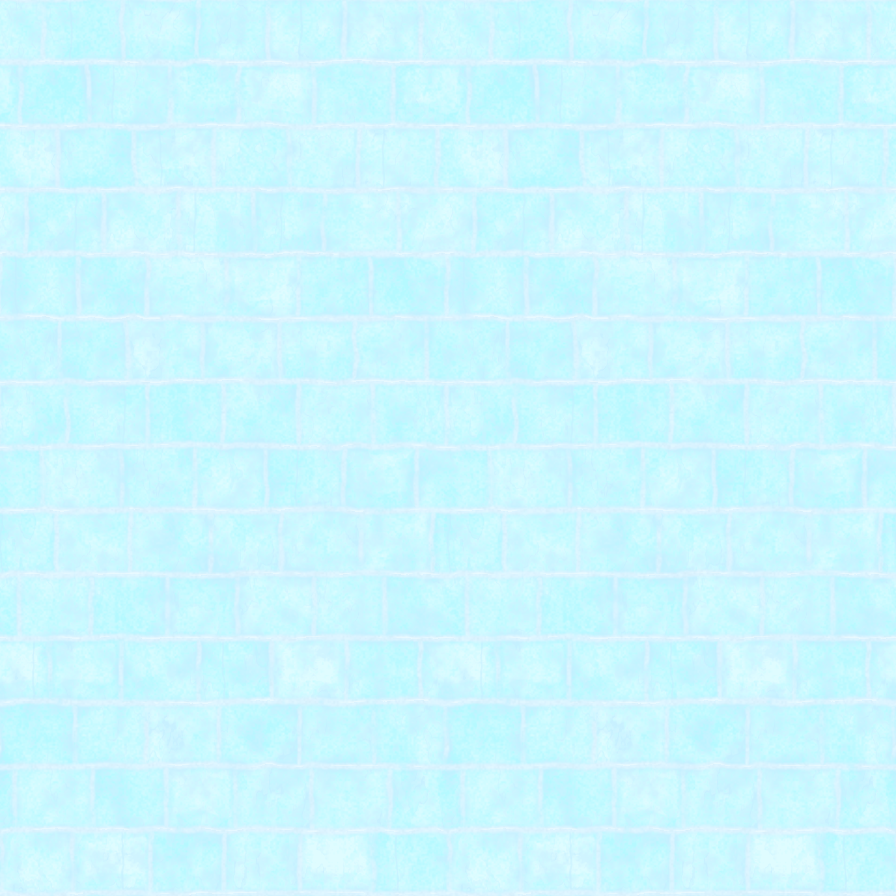
Write a WebGL 2 fragment shader that draws this texture.

```glsl
#version 300 es
precision highp float;
// Pale icy-blue stone block wall: 14 staggered courses, 12 blocks across, soft mortar.

uniform vec2 u_resolution;
out vec4 fragColor;

const float ROWS = 14.0;
const float COLUMNS = 12.0;
const float PERIOD = 6.0;           // blocks before a course repeats sideways
const float BED_WIDTH = 0.0028;     // half width of horizontal mortar
const float JOINT_WIDTH = 0.0021;   // half width of vertical mortar
const float JOINT_JITTER = 0.055;   // in block widths
const float WAVER = 0.0034;
const float GRAIN = 0.36;
const vec3 DEEP = vec3(0.71, 0.975, 1.0);
const vec3 PALE = vec3(0.875, 0.988, 1.0);
const vec3 SHADE = vec3(0.765, 0.932, 1.0);
const vec3 MORTAR = vec3(0.875, 0.955, 1.0);
const vec3 GLINT = vec3(0.93, 0.985, 1.0);
// Shift of each course from the top down, in block widths
const float STAGGER[14] = float[14](0.62, 0.23, 0.83, 0.38, 0.02, 0.75, 0.95,
                                    0.61, 0.80, 0.20, 0.63, 0.97, 0.20, 0.0);

// Integer hash, 0 to 1
float hash(vec2 cell, float seed) {
    uvec3 q = uvec3(ivec3(vec3(cell, seed))) * uvec3(1597u, 3812u, 2741u);
    uint n = (q.x ^ (q.y * 7919u) ^ (q.z * 6271u)) + q.x * 31u;
    n = (n ^ (n >> 15)) * 739391u;
    n = (n ^ (n >> 13)) * 974711u;
    n ^= n >> 16;
    return float(n & 65535u) / 65535.0;
}

// Value noise that repeats sideways with the blocks
float noise(vec2 uv, vec2 cells, float seed) {
    vec2 p = uv * cells;
    vec2 i = floor(p), f = fract(p);
    f = f * f * (3.0 - 2.0 * f);
    vec2 wrap = vec2(cells.x * PERIOD / COLUMNS, cells.y);
    vec2 a = mod(i, wrap), b = mod(i + 1.0, wrap);
    return mix(mix(hash(a, seed), hash(vec2(b.x, a.y), seed), f.x),
               mix(hash(vec2(a.x, b.y), seed), hash(b, seed), f.x), f.y);
}

float fbm(vec2 uv, vec2 cells, float seed) {
    float sum = 0.0, weight = 0.5;
    for (int k = 0; k < 4; k++) {
        sum += weight * noise(uv, cells, seed + float(k));
        cells *= 2.0;
        weight *= 0.5;
    }
    return sum / 0.9375;
}

// Position of a vertical joint, in block widths
float joint(float index, float row) {
    return index + JOINT_JITTER * (2.0 * hash(vec2(mod(index, PERIOD), row), 3.0) - 1.0);
}

float line(float dist, float width) {
    float soft = max(width, 0.7 / u_resolution.y);
    return 1.0 - smoothstep(width - 0.6 * soft, width + soft, abs(dist));
}

void main() {
    vec2 uv = gl_FragCoord.xy / u_resolution;
    vec2 bend = vec2(fbm(uv, vec2(40.0), 11.0), fbm(uv, vec2(40.0), 17.0)) - 0.5;
    vec2 wall = uv + bend * 2.0 * WAVER;

    // Course, then the block between two uneven joints
    float v = (1.0 - wall.y) * ROWS + 0.03;
    float row = mod(floor(v), ROWS);
    float u = wall.x * COLUMNS - STAGGER[int(row)];
    float index = floor(u);
    if (u < joint(index, row)) index -= 1.0;
    else if (u > joint(index + 1.0, row)) index += 1.0;
    float left = joint(index, row), right = joint(index + 1.0, row);
    vec2 id = vec2(mod(index, PERIOD), row);
    vec2 local = vec2((u - left) / (right - left), fract(v));
    float side = min(u - left, right - u) / COLUMNS;
    float bed = min(local.y, 1.0 - local.y) / ROWS;

    // Stone face: block tone, clouds, sheen and fine grain
    float cloud = fbm(uv, vec2(36.0, 34.0), 21.0);
    float streak = fbm(uv, vec2(64.0, 36.0), 31.0);
    float grain = noise(uv, vec2(300.0), 41.0) + noise(uv, vec2(480.0), 43.0) - 1.0;
    float tone = 0.5 + 0.34 * (hash(id, 5.0) - 0.5) + 0.75 * (cloud - 0.5);
    tone += 0.16 * (hash(id, 6.0) - 0.5) * (local.x * 2.0 - 1.0);
    tone += 0.22 * (smoothstep(0.47, 0.53, streak) - 0.5) * hash(id, 7.0);

    // Some blocks carry a chipped, paler plate
    vec2 plate = abs(local - vec2(0.5, 0.42)) - vec2(0.36, 0.27) + 0.3 * (cloud - 0.5);
    float chipped = step(0.86, hash(id, 8.0));
    tone += 0.3 * chipped * (1.0 - smoothstep(-0.02, 0.04, max(plate.x, plate.y)));
    tone += GRAIN * grain;
    vec3 color = mix(DEEP, PALE, clamp(tone, 0.0, 1.0));

    // Lavender stains, cracks and darker rims
    float stain = smoothstep(0.45, 0.8, fbm(uv, vec2(52.0, 48.0), 51.0) + 0.22 * grain);
    float crack = line((streak - 0.5) * 0.03, 0.0006) * smoothstep(0.48, 0.66, cloud);
    float rim = 1.0 - smoothstep(0.002, 0.010, min(side, bed));
    color = mix(color, SHADE, clamp(0.55 * stain + 0.3 * crack + 0.3 * rim, 0.0, 0.8));

    // Faint seams split a few blocks into strips
    float cut = mix(0.2, 0.8, hash(id, 9.0));
    float seam = line((local.x - cut) / COLUMNS, 0.0008) * step(0.72, hash(id, 10.0));
    color = mix(color, SHADE, 0.5 * seam);

    // Worn mortar with a bright, broken upper edge
    float wear = fbm(uv, vec2(60.0), 61.0);
    float bedLine = line(bed, BED_WIDTH) * smoothstep(0.1, 0.55, wear + 0.15);
    float sideLine = line(side, JOINT_WIDTH) * smoothstep(0.2, 0.7, wear + 0.1);
    color = mix(color, MORTAR + 0.025 * grain, max(0.85 * bedLine, 0.75 * sideLine));
    float glint = line((local.y - 1.0) / ROWS, 0.0012) * smoothstep(0.45, 0.65, wear);
    color = mix(color, GLINT, 0.7 * glint);

    fragColor = vec4(clamp(color, 0.0, 1.0), 1.0);
}
```
